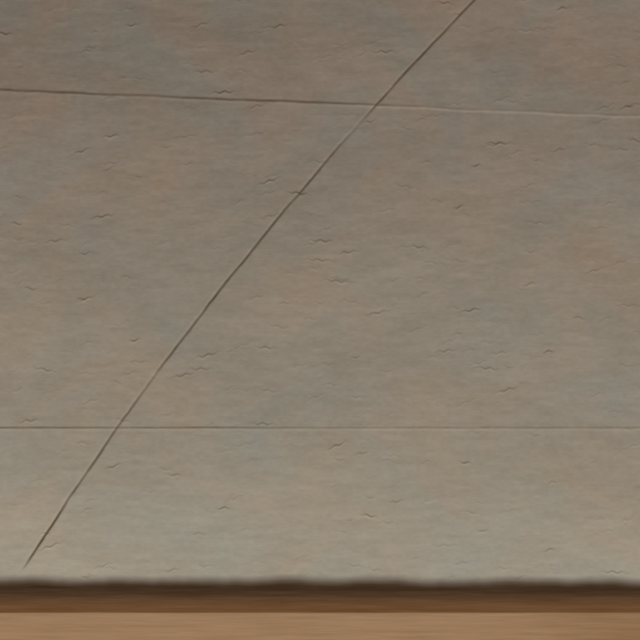
A three.js fragment shader for this texture:

```glsl
// A plaster wall with thin scored seams above a two-step wooden ledge.
// Layered sines tint the plaster, stretched noise gives it brushed grain,
// cellular scatter adds small pits, and distance bands draw seams and wood.
varying vec2 vUv;

float hash(vec2 p) {
  vec3 q = fract(vec3(p.xyx) * 0.1031);
  q += dot(q, q.yzx + 33.33);
  return fract((q.x + q.y) * q.z);
}

float valueNoise(vec2 p) {
  vec2 cell = floor(p);
  vec2 f = fract(p);
  f = f * f * (3.0 - 2.0 * f);
  float low = mix(hash(cell), hash(cell + vec2(1.0, 0.0)), f.x);
  float high = mix(hash(cell + vec2(0.0, 1.0)), hash(cell + 1.0), f.x);
  return mix(low, high, f.y);
}

// Signed layered noise, roughly -0.5 to 0.5
float grain(vec2 p) {
  float sum = 0.0;
  float amp = 0.5;
  for (int i = 0; i < 4; i++) {
    sum += amp * (valueNoise(p) - 0.5);
    p = mat2(0.98, 0.2, -0.2, 0.98) * p * 2.03 + 17.0;
    amp *= 0.58;
  }
  return sum;
}

// Soft mottling from sines that bend one another
float mottle(vec2 p, float seed) {
  float sum = 0.0;
  float amp = 0.5;
  for (int i = 0; i < 4; i++) {
    p += 0.7 * sin(p.yx * 1.3 + seed);
    sum += amp * sin(p.x + seed) * sin(p.y * 1.2 - seed);
    p = mat2(0.8, 0.6, -0.6, 0.8) * p * 1.8;
    amp *= 0.6;
  }
  return sum;
}

// Scattered short pits: x is the dark hollow, y its lit lower lip
vec2 pits(vec2 uv, vec2 grid, float chance) {
  vec2 p = uv * grid;
  vec2 result = vec2(0.0);
  for (int j = -1; j <= 1; j++) {
    for (int i = -1; i <= 1; i++) {
      vec2 id = floor(p) + vec2(float(i), float(j));
      vec2 center = id + vec2(hash(id + 3.1), hash(id + 8.7));
      vec2 d = (p - center) / grid;
      d.y -= d.x * (hash(id + 5.3) - 0.35) * 0.6;
      d.y += 0.0012 * sin(d.x * 400.0 + id.x);
      vec2 size = vec2(mix(0.006, 0.017, hash(id + 2.2)), 0.0018);
      float present = step(hash(id + 11.9), chance) * mix(0.3, 1.0, hash(id + 6.4));
      float hollow = exp(-dot(d / size, d / size));
      vec2 e = (d + vec2(0.0, 0.003)) / size;
      result = max(result, present * vec2(hollow, exp(-dot(e, e))));
    }
  }
  return result;
}

float band(float d, float width) {
  return exp(-d * d / (width * width));
}

// Darkens along a seam and lights the edge beside it
vec3 score(vec3 color, float d, float width, float dark, float light) {
  color = mix(color, vec3(0.30, 0.25, 0.20), dark * band(d, width));
  return color + light * vec3(0.07, 0.065, 0.055) * band(d + 0.0035, 0.0022);
}

vec3 plaster(vec2 uv) {
  vec3 color = mix(vec3(0.555, 0.515, 0.455), vec3(0.485, 0.44, 0.39), smoothstep(0.25, 1.0, uv.y));
  color = mix(vec3(0.605, 0.57, 0.505), color, smoothstep(0.1, 0.42, uv.y + 0.06 * uv.x));
  color -= 0.018 * (1.0 - smoothstep(0.0, 0.6, uv.x)) * smoothstep(0.7, 1.0, uv.y);
  color += vec3(0.022, 0.0, -0.012) * mottle(uv * vec2(13.0, 15.0), 1.7);
  color += 0.014 * mottle(uv * vec2(7.0, 18.0), 4.2);
  color += 0.045 * grain(uv * vec2(28.0, 130.0));
  color += 0.035 * grain(uv * vec2(130.0, 210.0));
  vec2 pit = pits(uv, vec2(13.0, 21.0), 0.3);
  color -= vec3(0.10, 0.115, 0.12) * pit.x;
  color += 0.035 * pit.y;
  pit = pits(uv + 4.0, vec2(24.0, 39.0), 0.3);
  return color - 0.04 * pit.x + 0.02 * pit.y;
}

vec3 seams(vec3 color, vec2 uv) {
  float wobble = 0.004 * grain(uv * 18.0);
  float wear = 0.65 + 0.8 * grain(uv * 22.0 + 9.0);

  // Upper seam, pale on the right
  float d = uv.y - 0.860 + 0.040 * uv.x + wobble;
  float right = smoothstep(0.5, 0.66, uv.x);
  color = score(color, d, 0.0022, wear * mix(0.9, 0.22, right), mix(0.35, 0.75, right));

  // Lower seam
  d = uv.y - 0.332 + 0.3 * wobble;
  color = score(color, d, 0.0018, wear * mix(0.6, 0.3, smoothstep(0.2, 0.6, uv.x)), 0.35);

  // Gently bowed diagonal, worn away in places
  float slope = 0.58 + 0.38 * uv.y;
  d = (uv.x + 0.0295 - uv.y * (0.58 + 0.19 * uv.y)) / sqrt(1.0 + slope * slope) + wobble;
  float kept = 1.0 - 0.75 * band(uv.y - 0.805, 0.025) - 0.5 * band(uv.y - 0.395, 0.03);
  kept *= smoothstep(0.10, 0.14, uv.y);
  return score(color, d, 0.0021, wear * kept, 0.4 * smoothstep(0.10, 0.14, uv.y));
}

vec3 ledge(vec2 uv) {
  float fiber = grain(uv * vec2(14.0, 230.0));
  vec3 riser = mix(vec3(0.41, 0.29, 0.19), vec3(0.25, 0.185, 0.13), smoothstep(0.05, 0.082, uv.y));
  vec3 top = vec3(0.595, 0.47, 0.35) - 0.05 * smoothstep(0.85, 1.1, uv.x + 0.1 - uv.y);
  return mix(top, riser, smoothstep(0.0405, 0.0445, uv.y)) + 0.07 * fiber;
}

void main() {
  vec3 wall = seams(plaster(vUv), vUv);
  float rim = 0.088 + 0.012 * grain(vec2(vUv.x * 9.0, 2.5));
  wall = mix(wall, vec3(0.36, 0.32, 0.28), 0.8 * (1.0 - smoothstep(rim, rim + 0.014, vUv.y)));
  vec3 color = mix(ledge(vUv), wall, smoothstep(rim - 0.007, rim + 0.005, vUv.y));
  gl_FragColor = vec4(color, 1.0);
}
```
